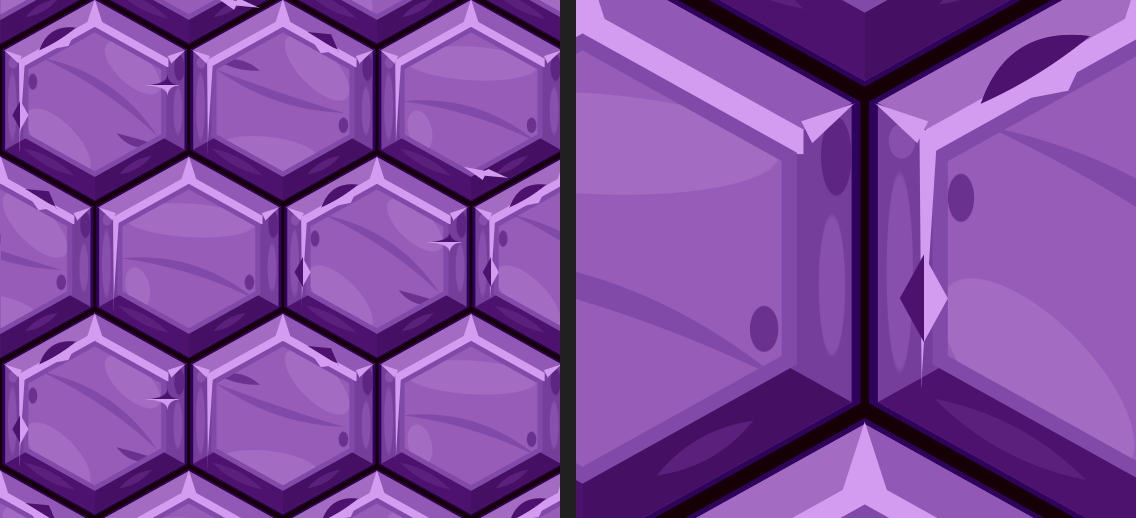
Left, the full canvas; right, a detail of the centre.
A WebGL 1 fragment shader for this texture:

```glsl
precision highp float;
// Purple bevelled hexagon stone tiles with dark seams, chips and glossy facets.

uniform vec2 u_resolution;

#define CANVAS vec2(768.0, 711.0)   // design units across and down
#define PITCH vec2(258.0, 431.0)    // one tile across, two rows down
#define ORIGIN vec2(130.0, 137.0)   // first tile centre from the top left
#define SQUASH 0.9643               // vertical flattening of the hexagon
#define SEAM vec3(0.09, 0.00, 0.02)
#define OUTLINE vec3(0.18, 0.01, 0.36)
#define DARK vec3(0.30, 0.07, 0.43)
#define SHADE vec3(0.51, 0.29, 0.66)
#define FACE vec3(0.59, 0.36, 0.72)
#define SHEEN vec3(0.645, 0.42, 0.765)
#define LIGHT vec3(0.83, 0.61, 0.94)

// Lay a colour wherever the distance is negative, with a one pixel soft edge.
void paint(inout vec3 color, vec3 ink, float dist) {
  float pixel = CANVAS.x / u_resolution.x;
  color = mix(color, ink, clamp(0.5 - dist / pixel, 0.0, 1.0));
}

float ellipse(vec2 p, vec2 center, vec2 radius, float angle) {
  float c = cos(angle), s = sin(angle);
  p -= center;
  p = vec2(c * p.x + s * p.y, c * p.y - s * p.x);
  return (length(p / radius) - 1.0) * min(radius.x, radius.y);
}

// Bent stroke from a to b, pointed at both ends.
float blade(vec2 p, vec2 a, vec2 b, float bend, float width) {
  vec2 axis = normalize(b - a);
  float t = dot(p - a, axis) / distance(a, b);
  float arch = 4.0 * t * (1.0 - t);
  float across = dot(p - a, vec2(-axis.y, axis.x));
  return abs(across - bend * arch) - width * arch;
}

float halfPlane(vec2 p, vec2 a, vec2 b) {
  return dot(p - a, normalize(vec2(b.y - a.y, a.x - b.x)));
}

// Triangle with corners listed counterclockwise.
float triangle(vec2 p, vec2 a, vec2 b, vec2 c) {
  return max(halfPlane(p, a, b), max(halfPlane(p, b, c), halfPlane(p, c, a)));
}

// Soft patches and veins of the flat face, by kind of tile.
void paintFace(inout vec3 color, vec2 p, float kind, float face) {
  paint(color, SHADE, face);
  float inner = face + 7.0;
  paint(color, FACE, inner);
  float sheen, vein, streak, pit;
  if (kind < 0.5) {
    sheen = min(ellipse(p, vec2(-50.0, -57.0), vec2(58.0, 25.0), -0.8),
                ellipse(p, vec2(52.0, 44.0), vec2(48.0, 22.0), -0.75));
    vein = blade(p, vec2(-74.0, 58.0), vec2(86.0, -50.0), 14.0, 6.0);
    streak = blade(p, vec2(30.0, -46.0), vec2(86.0, -62.0), -5.0, 5.5);
    pit = ellipse(p, vec2(-85.0, 25.0), vec2(6.0, 11.0), 0.0);
  } else {
    pit = ellipse(p, vec2(83.0, -35.0), vec2(6.5, 10.5), 0.0);
    if (kind < 1.5) {
      sheen = min(ellipse(p, vec2(47.0, 44.0), vec2(58.0, 25.0), -0.8),
                  ellipse(p, vec2(-20.0, -74.0), vec2(70.0, 23.0), -0.12));
      vein = blade(p, vec2(-92.0, 42.0), vec2(84.0, -18.0), -8.0, 6.0);
      streak = blade(p, vec2(-88.0, 53.0), vec2(-32.0, 40.0), 2.0, 6.0);
    } else {
      sheen = min(ellipse(p, vec2(0.0, 50.0), vec2(90.0, 23.0), -0.06),
                  ellipse(p, vec2(-70.0, -42.0), vec2(16.0, 28.0), 0.25));
      vein = blade(p, vec2(-94.0, -2.0), vec2(90.0, -58.0), 14.0, 6.0);
      streak = 99.0;
    }
  }
  paint(color, SHEEN, max(sheen, inner));
  paint(color, SHADE, max(vein, inner));
  paint(color, mix(DARK, SHADE, 0.55), max(min(streak, pit), inner));
}

// Chips and splinters, by kind of tile.
void paintWear(inout vec3 color, vec2 p, float kind, float row) {
  if (kind < 0.5) {
    paint(color, DARK, blade(p, vec2(-76.0, 68.0), vec2(-26.0, 99.0), 5.0, 7.0));
    paint(color, LIGHT, triangle(p, vec2(-62.0, 69.0), vec2(-36.0, 74.0), vec2(-27.0, 93.0)));
    vec2 gem = p - vec2(-102.0, -21.0);
    paint(color, gem.x < 0.0 ? DARK : LIGHT, (abs(gem.x) / 11.0 + abs(gem.y) / 20.0 - 1.0) * 9.6);
    vec2 star = p - vec2(100.0, 20.0);
    vec2 arm = abs(star) / vec2(star.x < 0.0 ? 38.0 : 20.0, 15.0);
    paint(color, star.y > 0.0 ? DARK : LIGHT, (sqrt(arm.x) + sqrt(arm.y) - 1.0) * 9.0);
  } else if (kind < 1.5) {
    paint(color, DARK, triangle(p, vec2(34.0, 93.0), vec2(76.0, 67.0), vec2(66.0, 90.0)));
    paint(color, LIGHT, triangle(p, vec2(38.0, 84.0), vec2(52.0, 64.0), vec2(78.0, 68.0)));
  } else if (row < 0.25) {
    p -= row < -0.25 ? vec2(46.0, 18.0) : vec2(0.0);
    paint(color, LIGHT, min(triangle(p, vec2(-10.0, -92.0), vec2(16.0, -110.0), vec2(22.0, -98.0)),
                            triangle(p, vec2(6.0, -103.0), vec2(50.0, -107.0), vec2(24.0, -95.0))));
  }
}

void main() {
  // Nearest centre of the two interleaved lattices; local y points up.
  vec2 uv = gl_FragCoord.xy / u_resolution;
  vec2 grid = (vec2(uv.x, 1.0 - uv.y) * CANVAS - ORIGIN) / PITCH;
  vec2 evenId = floor(grid + 0.5), oddId = floor(grid) + 0.5;
  vec2 toEven = (grid - evenId) * PITCH, toOdd = (grid - oddId) * PITCH;
  vec2 round = vec2(1.0, 1.0 / SQUASH);
  bool odd = length(toOdd * round) < length(toEven * round);
  vec2 id = odd ? oddId : evenId;
  vec2 p = (odd ? toOdd : toEven) * vec2(1.0, -1.0);
  float kind = mod(odd ? id.x + 1.5 : id.x, 3.0);
  if (odd && abs(kind - 1.0) < 0.5 && p.x < 0.0) kind = 0.0;

  // Distances towards the upright and the sloping sides.
  float side = abs(p.x), slope = 0.5 * side + 0.866 * abs(p.y) / SQUASH;
  float rim = max(side, slope) - 123.0, sector = max(rim, side - slope);

  // Seam and upright bevels with their glints.
  vec3 color = SEAM;
  paint(color, OUTLINE, max(side - 127.0, slope - 125.5));
  vec3 bevel = mix(DARK, SHADE, 0.78);
  paint(color, bevel, rim);
  float glint = min(ellipse(p, vec2(-112.0, 51.0), vec2(6.0, 8.0), 0.0),
                    ellipse(p, vec2(-113.0, -9.0), vec2(6.0, 45.0), 0.0));
  glint = min(glint, ellipse(p, vec2(114.0, -15.0), vec2(6.0, 32.0), 0.0));
  paint(color, mix(SHADE, FACE, 0.3), max(glint, rim));
  paint(color, mix(DARK, SHADE, 0.35), max(rim, ellipse(p, vec2(116.0, 44.0), vec2(7.0, 18.0), 0.0)));

  // Lit upper bevels and shadowed lower bevels.
  paint(color, p.x < 0.0 ? SHEEN : mix(SHADE, FACE, 0.8), max(sector, -p.y));
  paint(color, p.x < 0.0 ? DARK : DARK * 0.9, max(sector, p.y));
  float gloss = min(blade(p, vec2(-97.0, -67.0), vec2(-28.0, -104.0), 0.0, 6.0),
                    blade(p, vec2(34.0, -102.0), vec2(78.0, -77.0), 0.0, 5.0));
  paint(color, mix(DARK, SHADE, 0.25), max(gloss, max(sector, p.y)));

  // Bright ridge, face, then wear on top.
  vec2 m = vec2(side, p.y);
  paint(color, LIGHT, max(max(side, slope) - 101.0, 45.0 - p.y));
  paint(color, LIGHT, triangle(m, vec2(124.0, 68.0), vec2(100.0, 60.0), vec2(105.0, 50.0)));
  paint(color, LIGHT, triangle(p, vec2(0.0, 138.0), vec2(-11.0, 104.0), vec2(11.0, 104.0)));
  paintFace(color, p, kind, max(side - 98.0, slope - (p.y > 0.0 ? 90.0 : 95.0)));
  paint(color, LIGHT, triangle(p, vec2(-104.0, 58.0), vec2(-103.0, -58.0), vec2(-96.0, 52.0)));
  paintWear(color, p, kind, id.y);
  gl_FragColor = vec4(color, 1.0);
}
```
